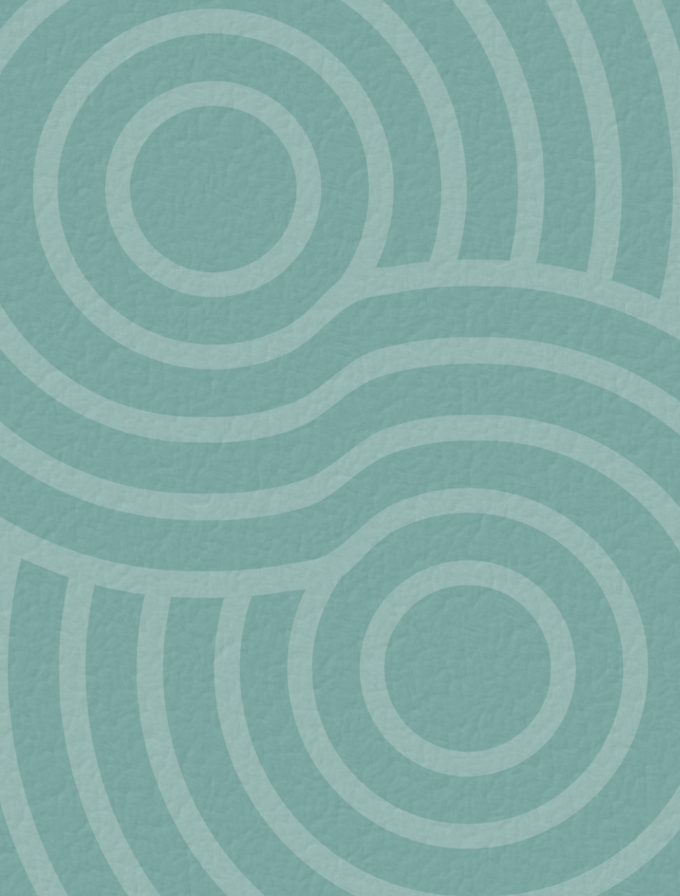
Reproduce this background procedurally as a WebGL 1 fragment shader.

```glsl
precision highp float;

uniform vec2 u_resolution;

const vec3 TEAL = vec3(0.484, 0.653, 0.631);
const vec3 PALE = vec3(0.588, 0.718, 0.695);
const vec2 UPPER_CENTER = vec2(0.238, 0.789);
const vec2 LOWER_CENTER = vec2(0.522, 0.254);
const float INNER_RADIUS = 0.1068;
const float INNER_STEP = 0.0807;
const float OUTER_STEP = 0.0866;
const float HALF_STROKE = 0.0143;

vec2 hash2(vec2 cell) {
  vec2 k = vec2(dot(cell, vec2(127.1, 311.7)), dot(cell, vec2(269.5, 183.3)));
  return fract(sin(k) * 43758.5);
}

// Squared distance to the nearest scattered point
float cellular(vec2 p) {
  vec2 cell = floor(p);
  vec2 local = fract(p);
  float nearest = 2.0;
  for (int y = -1; y <= 1; y++) {
    for (int x = -1; x <= 1; x++) {
      vec2 offset = vec2(float(x), float(y));
      vec2 d = offset + hash2(cell + offset) - local;
      nearest = min(nearest, dot(d, d));
    }
  }
  return nearest;
}

float paperHeight(vec2 p) {
  p += 0.004 * sin(p.yx * vec2(83.0, 97.0) + 2.0 * sin(p * 41.0));
  vec2 slanted = vec2(p.x + 0.35 * p.y, p.y - 0.25 * p.x);
  return cellular(slanted * vec2(82.0, 62.0))
       + 0.45 * cellular(slanted * vec2(150.0, 185.0) + 17.0);
}

// Slope of the paper toward the light
float paperRelief(vec2 p, vec2 lightStep) {
  return paperHeight(p + lightStep) - paperHeight(p - lightStep);
}

// Ring number around a center; outer rings widen on one side
float ringIndex(vec2 p, vec2 center, float side) {
  vec2 q = p - center;
  float widen = 0.018 * smoothstep(0.203, 0.247, length(q));
  q.x -= side * clamp(q.x * side, 0.0, widen);
  float r = length(q) - INNER_RADIUS;
  float bend = 2.0 * INNER_STEP;
  return 1.0 + min(r, bend) / INNER_STEP + max(r - bend, 0.0) / OUTER_STEP;
}

// Stroke coverage at a given distance in ring numbers
float stroke(float offset, float pixel) {
  float d = abs(offset) * 0.5 * (INNER_STEP + OUTER_STEP) - HALF_STROKE;
  return 1.0 - smoothstep(-pixel, pixel, d);
}

float rings(float index, float pixel) {
  float nearest = max(floor(index + 0.5), 1.0);
  return stroke(index - nearest, pixel);
}

// Two ring families joined by four S-shaped strokes
float waves(vec2 p, float pixel) {
  float upper = ringIndex(p, UPPER_CENTER, -1.0);
  float lower = ringIndex(p, LOWER_CENTER, 1.0);
  float middle = 0.5 * (UPPER_CENTER.x + LOWER_CENTER.x);
  float blend = smoothstep(-0.06, 0.06, p.x - middle);
  float flow = mix(upper, 7.0 - lower, blend);

  if (p.y > UPPER_CENTER.y) return rings(upper, pixel);
  if (p.y < LOWER_CENTER.y) return rings(lower, pixel);
  if (flow < 2.0) return max(rings(upper, pixel), stroke(flow - 2.0, pixel));
  if (flow > 5.0) return max(rings(lower, pixel), stroke(flow - 5.0, pixel));
  return rings(flow, pixel);
}

void main() {
  float pixel = 1.0 / u_resolution.y;
  vec2 p = gl_FragCoord.xy * pixel;
  vec3 color = mix(TEAL, PALE, waves(p, pixel));

  // Embossed paper and fine grain
  float relief = paperRelief(p, vec2(-0.0013, 0.0017));
  float grain = hash2(floor(p * 512.0)).x - 0.5;
  color += 0.045 * clamp(relief, -0.9, 0.9) + 0.012 * grain;

  gl_FragColor = vec4(color, 1.0);
}
```
